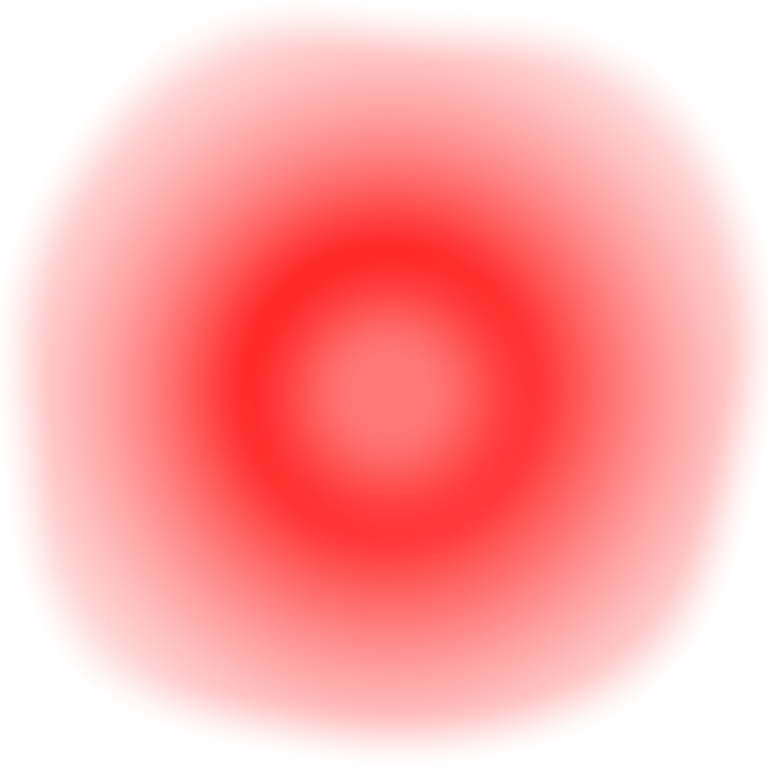
Give the GLSL for this background, as a WebGL 2 fragment shader.

```glsl
#version 300 es
precision highp float;
// A soft red halo on white: a pale core, a deep red ring and a long pink falloff.
// Radial profiles set the tint; layered sines around the angle shape the
// wobbly outline, which fades smoothly into the background.

uniform vec2 u_resolution;
out vec4 fragColor;

const vec2 CENTER = vec2(0.508, 0.488);
const vec3 RED = vec3(1.0, 0.0, 0.0);
const vec3 WHITE = vec3(1.0);
const float RING_RADIUS = 0.185;

// One angular wave of the outline.
float wave(float angle, float count, float phase, float height) {
    return height * sin(count * angle + phase);
}

// Distance from the center to the outline in a given direction.
float outlineRadius(float angle) {
    return 0.489
        + wave(angle, 1.0, -0.477, 0.0176)
        + wave(angle, 2.0, 0.555, 0.0089)
        + wave(angle, 4.0, -1.272, 0.0212)
        + wave(angle, 6.0, 2.749, 0.0041)
        + wave(angle, 7.0, 0.364, 0.0059);
}

// Whiteness of the core, falling to zero at the ring.
float coreTint(float radius, float ringRadius) {
    return 0.28 * (1.0 - smoothstep(0.04, ringRadius, radius));
}

// Whiteness outside the ring, with a rounded start and a slow saturation.
float falloffTint(float radius, float ringRadius, float rounding) {
    float beyond = max(radius - ringRadius, 0.0);
    float eased = sqrt(beyond * beyond + rounding * rounding) - rounding;
    return 1.15 * (1.0 - exp(-3.0 * eased));
}

// Slight lightening of the ring towards the given direction.
float ringTilt(vec2 p, float ringRadius, vec2 direction) {
    float offset = (length(p) - ringRadius) / 0.08;
    return 0.03 * dot(p, direction) / ringRadius * exp(-offset * offset);
}

void main() {
    float side = min(u_resolution.x, u_resolution.y);
    vec2 uv = (gl_FragCoord.xy - 0.5 * u_resolution) / side + 0.5;
    vec2 p = uv - CENTER;
    float radius = length(p);
    float angle = radius > 0.0 ? atan(p.y, p.x) : 0.0;

    // Core, ring and falloff
    float tint = 0.19
        + coreTint(radius, RING_RADIUS)
        + falloffTint(radius, RING_RADIUS, 0.02)
        + ringTilt(p, RING_RADIUS, vec2(0.6, -0.8));
    vec3 halo = mix(RED, WHITE, clamp(tint, 0.0, 1.0));

    // Blurred outline over white
    float coverage = 1.0 - smoothstep(-0.045, 0.045, radius - outlineRadius(angle));
    fragColor = vec4(mix(WHITE, halo, coverage), 1.0);
}
```
